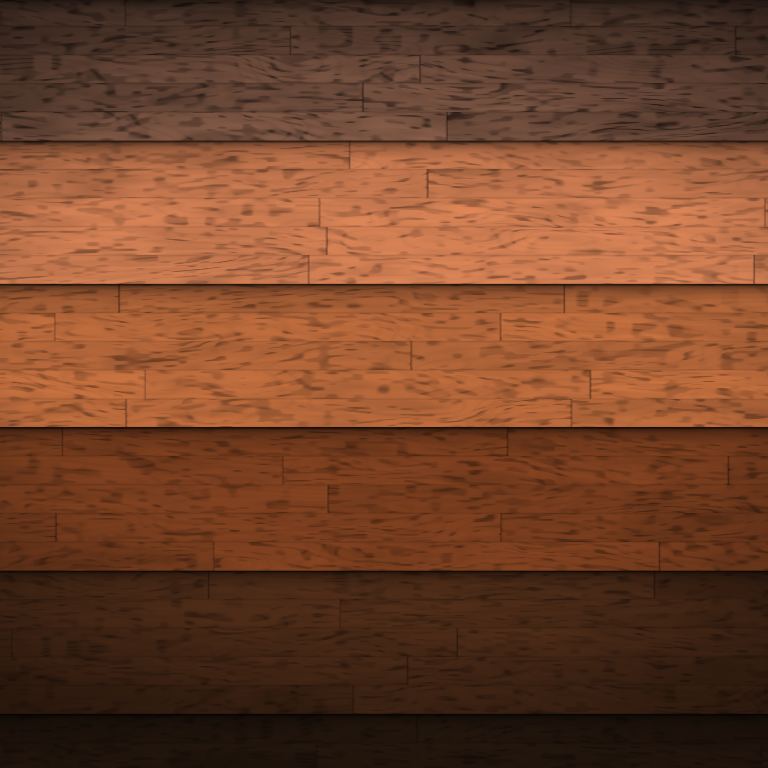
Write a three.js fragment shader that draws this texture.

```glsl
// Overlapping horizontal wood planks in stepped brown tones, each made of five
// thin strips of jointed boards. Grain is stretched value noise with contour
// rings; shadows under each plank lip and an oval vignette add depth.
#define PLANK_PITCH 0.1866
#define FIRST_EDGE 0.0703
#define STRIPS 5.0
#define BOARD_LENGTH 0.58
#define JOINT_WIDTH 0.0011
#define EDGE_SOFT 0.0012
#define PORE_DEPTH 0.17
#define RING_DEPTH 0.15
#define BOARD_VARIATION 0.11
#define SHADOW_DEPTH 0.46
#define VIGNETTE 0.55
#define EXPOSURE 1.07

varying vec2 vUv;

float hash(vec2 p) {
  vec3 q = fract(vec3(p.xyx) * vec3(0.1031, 0.1030, 0.0973));
  q += dot(q, q.yzx + 33.33);
  return fract((q.x + q.y) * q.z);
}

float noise(vec2 p) {
  vec2 i = floor(p);
  vec2 f = fract(p);
  f = f * f * (3.0 - 2.0 * f);
  float low = mix(hash(i), hash(i + vec2(1.0, 0.0)), f.x);
  float high = mix(hash(i + vec2(0.0, 1.0)), hash(i + vec2(1.0, 1.0)), f.x);
  return mix(low, high, f.y);
}

// Plank tones from the bottom row (-1) to the top row (4)
vec3 plankColor(float row) {
  vec3 color = vec3(0.25, 0.155, 0.09);
  color = mix(color, vec3(0.33, 0.185, 0.10), step(-0.5, row));
  color = mix(color, vec3(0.46, 0.232, 0.113), step(0.5, row));
  color = mix(color, vec3(0.69, 0.392, 0.222), step(1.5, row));
  color = mix(color, vec3(0.77, 0.465, 0.305), step(2.5, row));
  return mix(color, vec3(0.44, 0.302, 0.237), step(3.5, row));
}

// Brightness of the grain; the seed gives every board its own cut
float woodGrain(vec2 p, float seed, float contrast) {
  vec2 cut = p + vec2(seed * 37.0, seed * 11.0);
  cut.y += (seed - 0.5) * 0.12 * p.x;
  float field = noise(cut * vec2(5.0, 24.0));
  field += 0.45 * noise(cut * vec2(13.0, 50.0));
  float ring = 1.0 - smoothstep(0.0, 0.55, abs(fract(field * 6.0) - 0.5) * 2.0);
  float pore = noise(vec2(cut.x * 60.0, cut.y * 270.0 + field * 9.0));
  pore = smoothstep(0.5, 0.9, pore);
  float fiber = noise(vec2(cut.x * 22.0, cut.y * 190.0 + field * 5.0)) - 0.5;
  float smudge = smoothstep(0.62, 0.95, noise(cut * vec2(9.0, 32.0) + 7.0));
  float dark = PORE_DEPTH * pore + RING_DEPTH * ring * (0.25 + pore);
  dark += 0.10 * smudge - 0.10 * fiber;
  return 1.0 - contrast * dark;
}

void main() {
  // Planks
  float level = (vUv.y - FIRST_EDGE) / PLANK_PITCH;
  float row = floor(level);
  float inRow = level - row;
  float belowLip = (1.0 - inRow) * PLANK_PITCH;
  float aboveEdge = inRow * PLANK_PITCH;
  float contrast = row > 3.5 ? 1.35 : 0.9;

  // Strips and staggered boards
  float strip = floor(inRow * STRIPS);
  float stripId = (row + 2.0) * STRIPS + strip;
  float along = vUv.x / BOARD_LENGTH + hash(vec2(stripId, 4.0));
  float board = floor(along);
  float seed = hash(vec2(board + 3.0, stripId + 19.0));
  float inStrip = fract(inRow * STRIPS);
  float seamGap = min(inStrip, 1.0 - inStrip) * PLANK_PITCH / STRIPS;
  float jointGap = min(fract(along), 1.0 - fract(along)) * BOARD_LENGTH;

  // Wood tone, board shade and joints
  vec3 color = plankColor(row) * EXPOSURE;
  color *= woodGrain(vUv, seed, contrast);
  color *= 1.0 + (seed - 0.5) * BOARD_VARIATION * contrast;
  float joint = 1.0 - smoothstep(JOINT_WIDTH * 0.4, JOINT_WIDTH + EDGE_SOFT, jointGap);
  float seam = 1.0 - smoothstep(0.0, JOINT_WIDTH + EDGE_SOFT, seamGap);
  color *= 1.0 - joint * mix(0.12, 0.35, hash(vec2(stripId, board + 8.0)));
  color *= 1.0 - 0.10 * contrast * seam;

  // Lip highlight, cast shadow and dark line where planks overlap
  color *= 1.0 + 0.06 * exp(-aboveEdge / 0.008);
  float shadow = SHADOW_DEPTH * exp(-belowLip / 0.008);
  shadow += 0.17 * exp(-belowLip / 0.032);
  color *= 1.0 - shadow;
  color *= 1.0 - 0.35 * (1.0 - smoothstep(0.001, 0.001 + 2.0 * EDGE_SOFT, belowLip));
  color *= 1.0 - 0.25 * (1.0 - smoothstep(0.0, EDGE_SOFT, aboveEdge));

  // Oval vignette
  float reach = length((vUv - vec2(0.5, 0.55)) * vec2(0.6, 1.0));
  color *= 1.0 - VIGNETTE * smoothstep(0.25, 0.6, reach);

  gl_FragColor = vec4(color, 1.0);
}
```
